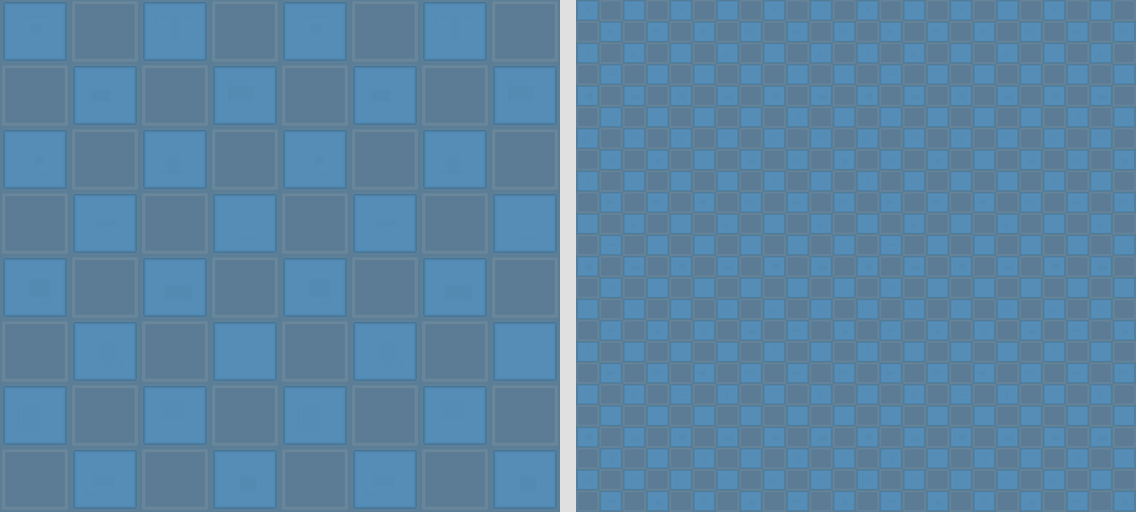
Left, the tile; right, the same tile 3 across and 3 down.
Give the GLSL for this pattern, as a WebGL 1 fragment shader.

```glsl
precision highp float;
// Checkerboard of glossy blue tiles and framed slate tiles, eight by eight, with faint wear.

uniform vec2 u_resolution;

float hash(vec2 p) {
  vec3 v = fract(vec3(p.xyx) * 0.1031);
  v += dot(v, v.yzx + 33.33);
  return fract((v.x + v.y) * v.z);
}

float roundedBox(vec2 p, vec2 halfSize, float radius) {
  vec2 d = abs(p) - halfSize + radius;
  return length(max(d, 0.0)) + min(max(d.x, d.y), 0.0) - radius;
}

// Smooth coverage of the region where the distance is negative
float fill(float d, float soft) {
  return 1.0 - smoothstep(-0.5 * soft, 0.5 * soft, d);
}

// Smooth stroke centred on the given distance
float stroke(float d, float centre, float width, float soft) {
  return fill(abs(d - centre) - 0.5 * width, soft);
}

// Soft rectangular smudge and a thin scuffed outline, different in each tile
float wear(vec2 p, vec2 seed) {
  vec2 offset = vec2(hash(seed + 3.1), hash(seed + 7.7)) - 0.5;
  vec2 size = mix(vec2(0.04), vec2(0.2), vec2(hash(seed + 11.3), hash(seed + 17.9)));
  float smudge = fill(roundedBox(p - offset * 0.15, size, 0.02), 0.06);
  float scuff = stroke(roundedBox(p + offset * 0.12, vec2(0.27, 0.24), 0.01), 0.0, 0.012, 0.02);
  scuff *= smoothstep(0.0, 0.3, dot(p, offset) * 4.0 + 0.1);
  return smudge * hash(seed + 23.0) + 0.6 * scuff;
}

void main() {
  vec2 grid = gl_FragCoord.xy / u_resolution * 8.0;
  vec2 cell = floor(grid);
  float aspect = u_resolution.y / u_resolution.x;
  float pixel = 8.0 / u_resolution.x;

  // Local position in units of the cell width, tiles sitting slightly high
  vec2 p = (fract(grid) - 0.5) * vec2(1.0, aspect) - vec2(0.0, 0.008);
  vec2 halfCell = vec2(0.5, 0.5 * aspect);

  // Grout
  vec3 color = vec3(0.355, 0.495, 0.59);

  if (mod(cell.x + cell.y, 2.0) > 0.5) {
    // Blue tile with a dark rim and a faint halo
    float d = roundedBox(p, halfCell - vec2(0.05, 0.041), 0.025);
    color = mix(color, vec3(0.37, 0.51, 0.60), stroke(d, 0.02, 0.014, pixel));
    vec3 face = vec3(0.332, 0.553, 0.714);
    face -= vec3(0.012, 0.016, 0.022) * wear(p, vec2(mod(cell.x, 4.0), cell.y));
    face -= 0.02 * smoothstep(-0.06, -0.015, d);
    color = mix(color, face, fill(d, pixel));
    color = mix(color, vec3(0.27, 0.44, 0.565), 0.85 * stroke(d, -0.006, 0.018, pixel));
  } else {
    // Slate tile with a thin outer line and a raised pale frame
    float d = roundedBox(p, halfCell - vec2(0.027, 0.02), 0.03);
    color = mix(color, vec3(0.375, 0.505, 0.595), fill(d, pixel));
    color = mix(color, vec3(0.41, 0.525, 0.605), stroke(d, -0.006, 0.010, pixel));
    color = mix(color, vec3(0.42, 0.53, 0.605), stroke(d, -0.033, 0.026, pixel));
    float inner = roundedBox(p, halfCell - vec2(0.073, 0.068), 0.012);
    color = mix(color, vec3(0.36, 0.488, 0.585), fill(inner, pixel));
  }

  gl_FragColor = vec4(color, 1.0);
}
```
